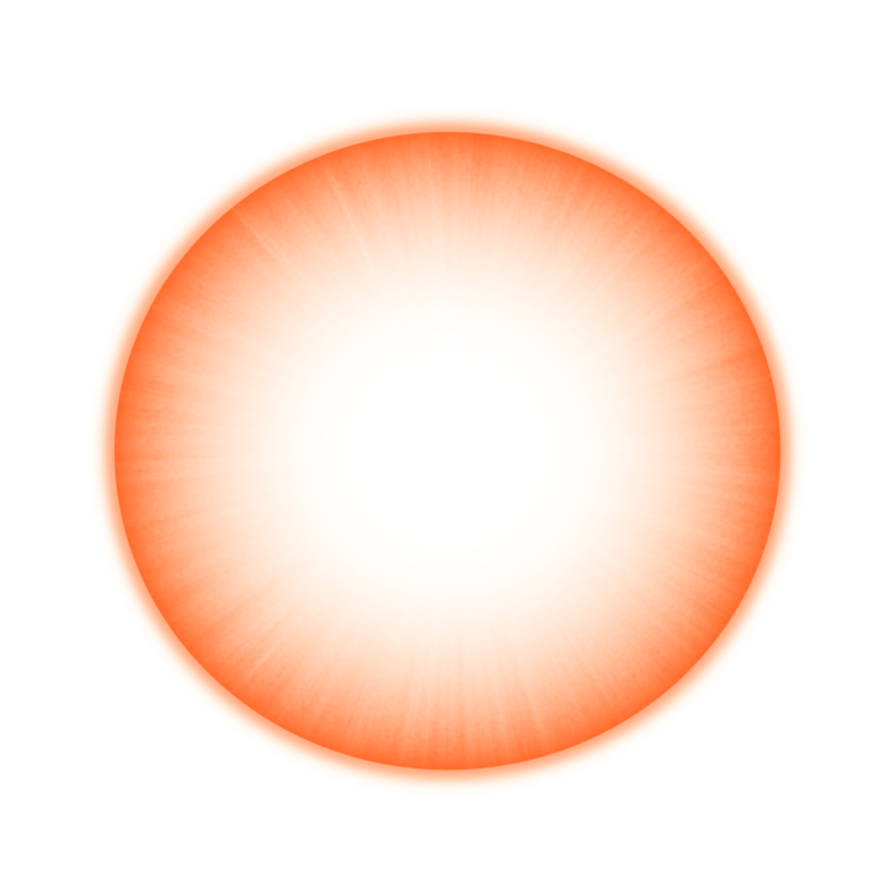
This background is drawn by a Shadertoy shader. Its source:

```glsl
// Glowing orange disc on white: pale core, fine radial streaks, dark rim and soft halo.

const vec2 CENTER = vec2(0.4995, 0.4967);
const vec2 RADII = vec2(0.3717, 0.3560);
const float HALO_WIDTH = 0.0135;
const float HALO_STRENGTH = 0.56;

vec2 hashGradient(vec2 cell) {
    vec3 h = fract(cell.xyx * vec3(0.1031, 0.1030, 0.0973));
    h += dot(h, h.yzx + 33.33);
    float angle = 6.28319 * fract((h.x + h.y) * h.z);
    return vec2(cos(angle), sin(angle));
}

// Gradient noise, roughly -0.7 to 0.7
float gradientNoise(vec2 p) {
    vec2 i = floor(p);
    vec2 f = p - i;
    vec2 u = f * f * f * (f * (f * 6.0 - 15.0) + 10.0);
    vec2 e = vec2(0.0, 1.0);
    float a = dot(hashGradient(i), f);
    float b = dot(hashGradient(i + e.yx), f - e.yx);
    float c = dot(hashGradient(i + e.xy), f - e.xy);
    float d = dot(hashGradient(i + e.yy), f - e.yy);
    return mix(mix(a, b, u.x), mix(c, d, u.x), u.y);
}

// Approximate signed distance to an axis-aligned ellipse
float ellipseDistance(vec2 p, vec2 radii) {
    float k = length(p / radii);
    return k * (k - 1.0) / max(length(p / (radii * radii)), 0.001);
}

// Seamless streaks: noise sampled along the direction, drifting slowly with radius
float radialStreaks(vec2 direction, float radius) {
    float sum = 0.0;
    float weight = 0.55;
    float frequency = 13.0;
    for (int i = 0; i < 4; i++) {
        vec2 drift = vec2(1.3, 0.7) * radius + 17.0 * float(i + 1);
        sum += weight * gradientNoise(direction * frequency + drift);
        frequency *= 2.0;
        weight *= 0.75;
    }
    return sum;
}

// White to saturated orange by tint amount
vec3 orangeTint(float amount) {
    float t = clamp(amount, 0.0, 1.05);
    return vec3(1.0, 1.0 - 0.58 * t, 1.0 - 0.83 * pow(t, 0.9));
}

// Tint inside the disc, deepening toward the rim
float discTint(vec2 p, float radius) {
    vec2 direction = p / max(length(p), 0.0001);
    float base = pow(radius, 4.0) * smoothstep(0.15, 0.58, radius);
    float streaks = radialStreaks(direction, radius);
    float grain = gradientNoise(p * 190.0) + 0.6 * gradientNoise(p * 95.0 + 41.0);
    float rimFade = 1.0 - 0.65 * smoothstep(0.88, 1.0, radius);
    float brightRays = smoothstep(0.25, 0.7, streaks);
    float texture1 = 0.22 * streaks + 0.10 * brightRays + 0.09 * grain;
    return base * (1.0 - texture1 * rimFade);
}

float haloTint(float dist) {
    float x = max(dist, 0.0) / HALO_WIDTH;
    return HALO_STRENGTH * exp(-x * x);
}

void mainImage(out vec4 fragColor, in vec2 fragCoord) {
    float canvas = min(iResolution.x, iResolution.y);
    vec2 p = (fragCoord - 0.5 * iResolution.xy) / canvas + 0.5 - CENTER;

    float dist = ellipseDistance(p, RADII);
    float radius = min(length(p / RADII), 1.0);
    float edge = max(1.2 / canvas, 0.0016);
    float inside = 1.0 - smoothstep(-edge, edge, dist);

    float tint = mix(haloTint(dist), discTint(p, radius), inside);
    fragColor = vec4(orangeTint(tint), 1.0);
}
```
